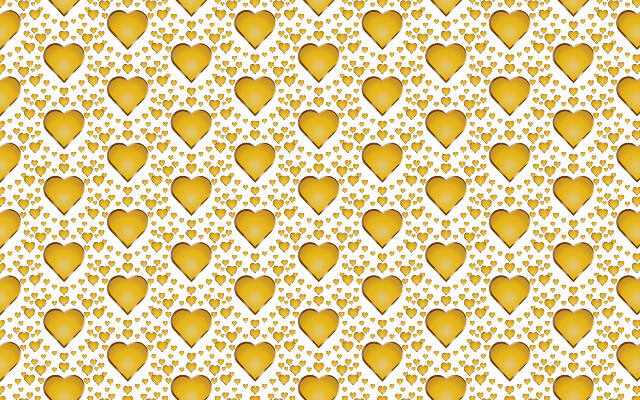
Give the GLSL for this pattern, as a WebGL 1 fragment shader.

```glsl
precision highp float;

uniform vec2 u_resolution;

#define UNITS 480.0                    // design units per canvas height
#define CELL vec2(152.8, 79.6)         // spacing of the large hearts
#define FIRST_HEART vec2(0.5, 444.0)
#define LARGE 50.0                     // heart widths
#define MEDIUM 13.5
#define RIM 0.036                      // rim width per heart width
#define PAPER vec3(0.99, 0.99, 0.98)
#define GLOW vec3(0.89, 0.77, 0.41)
#define GOLD vec3(0.90, 0.71, 0.09)
#define OCHRE vec3(0.78, 0.57, 0.14)
#define BROWN vec3(0.40, 0.22, 0.08)
#define GLINT vec3(0.95, 0.83, 0.62)

float dot2(vec2 v) { return dot(v, v); }

vec2 wrap(vec2 p, vec2 period) {
  return mod(p + 0.5 * period, period) - 0.5 * period;
}

// Signed distance to a heart of unit width, centred on its bounds
float heartDistance(vec2 p) {
  const float scale = 1.207;
  p = vec2(abs(p.x), p.y / 1.05) * scale + vec2(0.0, 0.552);
  float d;
  if (p.x + p.y > 1.0) {
    d = length(p - vec2(0.25, 0.75)) - 0.35355;
  } else {
    float nearest = min(dot2(p - vec2(0.0, 1.0)),
                        dot2(p - 0.5 * max(p.x + p.y, 0.0)));
    d = sqrt(nearest) * sign(p.x - p.y);
  }
  return d / scale;
}

// Radial gold fill with a bevelled metal rim, heavier on the left
vec3 heartColor(vec2 p, float d, float blur) {
  float t = length(p - vec2(0.0, -0.08));
  vec3 fill = mix(GLOW, GOLD, smoothstep(0.0, 0.32, t));
  fill = mix(fill, OCHRE, smoothstep(0.30, 0.58, t));

  float bands = 0.5 + 0.5 * sin(5.0 * atan(p.y, p.x) + 0.6);
  float light = smoothstep(0.25, 0.95, bands)
              * mix(0.35, 1.0, smoothstep(-0.4, 0.4, p.x));
  float width = RIM * (1.0 - 0.7 * p.x);
  float rim = smoothstep(-0.5 * blur, 0.5 * blur, d + width);
  return mix(fill, mix(BROWN, GLINT, light), rim);
}

void paintHeart(inout vec3 color, vec2 p, float size, float pixel) {
  vec2 q = p / size;
  float blur = pixel / size;
  float d = heartDistance(q);
  float cover = 1.0 - smoothstep(-0.5 * blur, 0.5 * blur, d);
  color = mix(color, heartColor(q, d, blur), cover);
}

// A mirrored pair of small hearts, repeated down the column
void paintPair(inout vec3 color, vec2 p, vec2 offset, float size, float pixel) {
  float side = p.x < 0.0 ? -1.0 : 1.0;
  vec2 q = vec2(p.x - side * offset.x, p.y - offset.y);
  q.y = wrap(q, CELL).y;
  paintHeart(color, q, size, pixel);
}

vec2 polar(float radius, float degrees) {
  float a = radians(degrees);
  return radius * vec2(cos(a), sin(a));
}

// One large heart with its surrounding small hearts
void paintCluster(inout vec3 color, vec2 p, float pixel) {
  p = wrap(p, CELL);

  // Inner ring
  for (int i = 0; i < 6; i++) {
    float n = float(i);
    float size = 6.0 + 1.5 * mod(n, 2.0);
    paintPair(color, p, polar(32.0, 20.0 * n - 69.0), size, pixel);
  }
  // Trail curving in from below
  for (int i = 0; i < 3; i++) {
    float n = float(i);
    float size = 8.0 - 2.0 * abs(n - 1.0);
    paintPair(color, p, polar(51.0 - 4.5 * n, 11.5 * n - 77.0), size, pixel);
  }
  // Side fillers
  paintPair(color, p, vec2(41.0, -1.0), 8.0, pixel);
  paintPair(color, p, vec2(39.0, 31.0), 5.0, pixel);

  // Medium hearts at the sides and in the column
  paintPair(color, p, vec2(28.0, 29.0), MEDIUM, pixel);
  paintPair(color, p, vec2(35.0, -22.0), MEDIUM, pixel);
  paintPair(color, p, vec2(0.0, -34.5), 0.8 * MEDIUM, pixel);
  paintPair(color, p, vec2(0.0, -47.0), 0.95 * MEDIUM, pixel);

  paintHeart(color, p, LARGE, pixel);
}

void main() {
  float pixel = UNITS / u_resolution.y;
  vec2 p = gl_FragCoord.xy * pixel - FIRST_HEART;
  vec3 color = PAPER;
  // Two interleaved grids make the half-drop layout
  paintCluster(color, p, pixel);
  paintCluster(color, p - 0.5 * CELL, pixel);
  gl_FragColor = vec4(color, 1.0);
}
```
